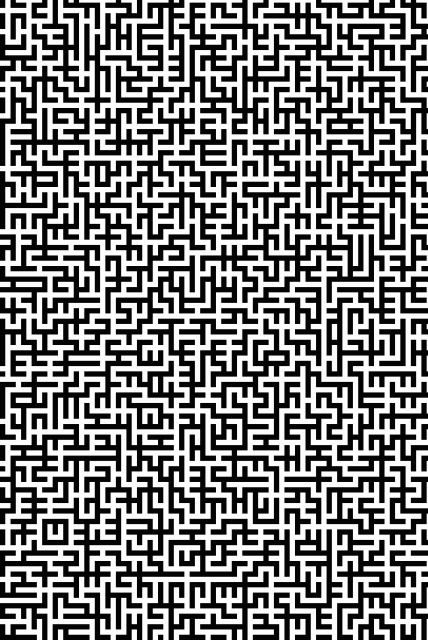
A Shadertoy shader for this pattern:

```glsl
// Dense black and white labyrinth on a square grid.
// Every pillar of the lattice grows one wall arm towards a random neighbour,
// and a box filter over the nearest four grid squares smooths the edges.

float hash(vec2 p) {
    return fract(sin(dot(p, vec2(127.1, 311.7))) * 43758.5453);
}

// Headings 0 to 3: right, up, left, down
vec2 heading(float d) {
    return round(vec2(cos(d * 1.570796), sin(d * 1.570796)));
}

float randomArm(vec2 pillar) {
    return floor(4.0 * hash(pillar + 17.0));
}

// Odd pillars turn away from arms already grown by their even neighbours
float armOf(vec2 pillar) {
    float d = randomArm(pillar);
    if (mod(pillar.x + pillar.y, 2.0) < 0.5) return d;
    for (int turn = 0; turn < 4; turn++) {
        if (randomArm(pillar + heading(d)) != mod(d + 2.0, 4.0)) break;
        d = mod(d + 1.0, 4.0);
    }
    return d;
}

// A wall stands if the pillar at either end grew along it
bool hasWall(vec2 pillar, float d) {
    return armOf(pillar) == d || armOf(pillar + heading(d)) == d + 2.0;
}

// Floor wall of a room, opened when the room would be sealed
bool hasFloor(vec2 pillar) {
    if (!hasWall(pillar, 0.0)) return false;
    bool sealed = hasWall(pillar, 1.0)
        && hasWall(pillar + vec2(1.0, 0.0), 1.0)
        && hasWall(pillar + vec2(0.0, 1.0), 0.0);
    return !sealed;
}

// 1 for passage, 0 for wall: pillars, walls and rooms alternate
float passage(vec2 square) {
    vec2 pillar = floor(square / 2.0);
    vec2 odd = square - 2.0 * pillar;
    if (odd.x + odd.y < 0.5) return 0.0;
    if (odd.x + odd.y > 1.5) return 1.0;
    bool wall = odd.x > 0.5 ? hasFloor(pillar) : hasWall(pillar, 1.0);
    return wall ? 0.0 : 1.0;
}

void mainImage(out vec4 fragColor, in vec2 fragCoord) {
    float squaresPerPixel = 121.5 / iResolution.y;
    vec2 p = fragCoord * squaresPerPixel - 0.5;
    vec2 base = floor(p);

    // Share of the pixel that lies in the right and upper squares
    vec2 cover = clamp((p - base - 0.5) / squaresPerPixel + 0.5, 0.0, 1.0);
    float lower = mix(passage(base), passage(base + vec2(1.0, 0.0)), cover.x);
    float upper = mix(passage(base + vec2(0.0, 1.0)), passage(base + 1.0), cover.x);

    vec3 wallBlack = vec3(0.012);
    vec3 passageWhite = vec3(0.992);
    fragColor = vec4(mix(wallBlack, passageWhite, mix(lower, upper, cover.y)), 1.0);
}
```
